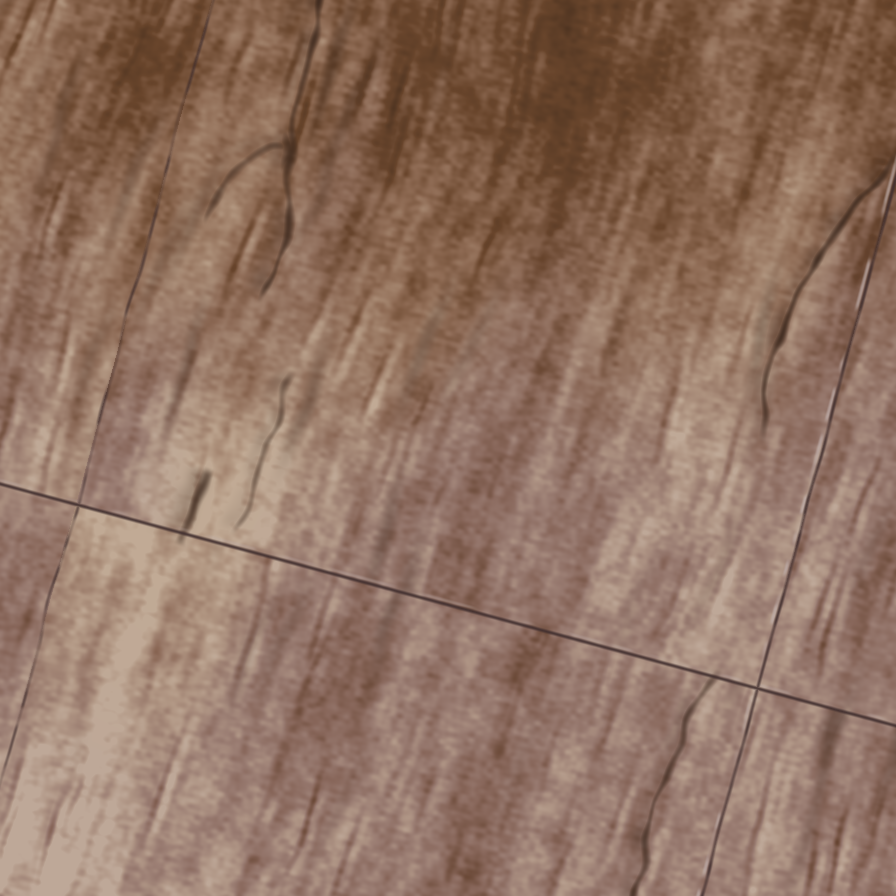
This texture is drawn by a three.js fragment shader. Its source:

```glsl
// Weathered brown wood planks, tilted, with square joints, streaky grain and cracks.
varying vec2 vUv;

#define TILT 0.27                   // sideways run of a plank per unit of height
#define PLANK vec2(0.788, 1.0)      // plank width and length
#define ORIGIN vec2(-0.032, 0.444)  // corner where two joints cross
#define JOINT_WIDTH 0.0017          // half width of a joint
#define SOFT 0.0017                 // edge smoothing
#define GRAIN 1.0                   // strength of the streaks
#define DARK vec3(0.41, 0.27, 0.17)
#define MID vec3(0.56, 0.42, 0.33)
#define LIGHT vec3(0.65, 0.53, 0.44)
#define PALE vec3(0.76, 0.67, 0.58)
#define COOL vec3(0.95, 0.955, 1.07)
#define GAP vec3(0.25, 0.18, 0.18)

float hash(vec2 p) {
  vec3 q = fract(vec3(p.xyx) * 0.1031);
  q += dot(q, q.yzx + 33.33);
  return fract((q.x + q.y) * q.z);
}

float noise(vec2 p) {
  vec2 i = floor(p), f = fract(p);
  f = f * f * (3.0 - 2.0 * f);
  return mix(mix(hash(i), hash(i + vec2(1.0, 0.0)), f.x),
             mix(hash(i + vec2(0.0, 1.0)), hash(i + 1.0), f.x), f.y);
}

float blob(vec2 p, vec2 center, vec2 size) {
  vec2 d = (p - center) / size;
  return exp(-dot(d, d));
}

// Bent, tapering crack: x is the dark core with its shadow, y the bright lip.
vec2 crack(vec2 p, vec2 a, vec2 b, float bend, float width) {
  vec2 ab = b - a, dir = normalize(ab);
  float t = dot(p - a, ab) / dot(ab, ab);
  float arch = max(4.0 * t * (1.0 - t), 0.0);
  float d = dot(p - a, vec2(-dir.y, dir.x)) - bend * arch + 0.012 * (noise(p * 30.0) - 0.5);
  float rough = noise(p * 45.0);
  float core = 1.0 - smoothstep(0.0, width * (0.5 + rough) + SOFT, abs(d));
  float shadow = 1.0 - smoothstep(0.0, width * 3.5, abs(d + width * 1.5));
  float lip = 1.0 - smoothstep(0.0, width * 2.0, abs(d - width * 2.0));
  return vec2(max(core * (0.5 + 0.6 * rough), 0.4 * shadow * rough), lip * rough) * smoothstep(0.0, 0.4, arch);
}

// Short checks scattered along the grain, one at most per cell.
vec2 checks(vec2 g, vec2 scale) {
  vec2 q = g * scale, sum = vec2(0.0);
  for (int j = -1; j <= 1; j++) {
    for (int i = -1; i <= 1; i++) {
      vec2 id = floor(q) + vec2(float(i), float(j));
      float pick = hash(id + 41.7);
      vec2 d = q - id - vec2(hash(id), hash(id + 17.3));
      d.x += d.y * (pick - 0.8) * 0.8 + 0.2 * (noise(q * vec2(1.0, 3.0)) - 0.5);
      float taper = 1.0 - smoothstep(0.0, 0.35 + 0.4 * pick, abs(d.y));
      float core = 1.0 - smoothstep(0.0, 0.19, abs(d.x));
      float lip = 1.0 - smoothstep(0.0, 0.24, abs(d.x - 0.28));
      sum += vec2(core, lip) * taper * smoothstep(0.3, 1.0, pick);
    }
  }
  return min(sum, 1.0);
}

float line(float d, float halfWidth) {
  return 1.0 - smoothstep(halfWidth - SOFT, halfWidth + SOFT, abs(d));
}

void main() {
  vec2 p = vUv;
  // Plank space: x across, y along the boards.
  vec2 board = vec2(p.x - TILT * p.y, TILT * p.x + p.y) / sqrt(1.0 + TILT * TILT);
  vec2 cell = (board - ORIGIN) / PLANK, id = floor(cell);
  vec2 seam = (fract(cell + 0.5) - 0.5) * PLANK;
  vec2 g = board + 7.0 * vec2(hash(id + 5.0), hash(id + 9.0));
  g.x += 0.04 * (noise(g * vec2(4.0, 3.0)) - 0.5) - 0.06 * board.y;
  // Broad light and shade.
  float tone = mix(0.59, 0.19, smoothstep(0.40, 1.0, p.y));
  tone -= 0.30 * blob(board, vec2(0.36, 1.05), vec2(0.17, 0.28));
  tone += 0.40 * blob(p, vec2(0.0, 0.05), vec2(0.18, 0.16));
  tone += 0.28 * blob(p, vec2(0.20, 0.45), vec2(0.17, 0.08));
  tone += 0.20 * blob(p, vec2(0.02, 0.75), vec2(0.13, 0.30));
  tone += 0.16 * blob(p, vec2(0.80, 0.36), vec2(0.10, 0.18));
  // Grain from wide bands down to fine fibres, mottling and speckle.
  float bands = noise(g * vec2(8.0, 2.0)) - 0.5;
  float streaks = noise(g * vec2(34.0, 5.0)) - 0.5;
  float fibres = noise(g * vec2(95.0, 14.0)) - 0.5;
  float mottle = noise(board * vec2(50.0, 36.0)) - 0.5;
  float speckle = 0.6 * noise(board * vec2(100.0, 190.0)) + 0.6 * noise(p * 150.0) - 0.6;
  float patches = smoothstep(0.25, 0.75, noise(board * vec2(5.0, 4.0) + 3.7));
  tone += GRAIN * (0.42 * bands + 0.36 * streaks + 0.30 * fibres + 0.24 * mottle + 0.32 * speckle);
  // Checks and long cracks.
  vec2 fine = checks(g, vec2(30.0, 8.0)) * (0.3 + 0.7 * patches);
  tone += 0.27 * fine.y - 0.38 * fine.x;
  vec2 wear = 0.4 * checks(g + 3.3, vec2(14.0, 6.0)) * patches;
  wear = max(wear, crack(p, vec2(0.370, 1.03), vec2(0.318, 0.80), -0.006, 0.0055));
  wear = max(wear, crack(p, vec2(0.318, 0.86), vec2(0.288, 0.66), 0.016, 0.0055));
  wear = max(wear, 0.8 * crack(p, vec2(0.325, 0.84), vec2(0.225, 0.75), -0.015, 0.0065));
  wear = max(wear, crack(p, vec2(1.020, 0.84), vec2(0.846, 0.50), -0.040, 0.0055));
  wear = max(wear, 0.9 * crack(p, vec2(0.802, 0.26), vec2(0.708, -0.03), -0.018, 0.0045));
  wear = max(wear, 0.65 * crack(p, vec2(0.328, 0.59), vec2(0.260, 0.40), 0.004, 0.0050));
  wear = max(wear, 0.9 * crack(p, vec2(0.232, 0.48), vec2(0.198, 0.39), 0.0, 0.0080));
  tone += 0.30 * wear.y * (1.0 - wear.x);
  // Wood colours, cooler towards the bottom.
  vec3 color = mix(DARK, MID, clamp(tone / 0.38, 0.0, 1.0));
  color = mix(color, LIGHT, clamp((tone - 0.38) / 0.30, 0.0, 1.0));
  color = mix(color, PALE, clamp((tone - 0.68) / 0.35, 0.0, 1.0));
  color *= 1.0 + 0.5 * clamp(tone, -0.6, 0.0);
  float cool = 1.0 - smoothstep(0.2, 0.8, p.y + 0.6 * bands - 0.2 * p.x);
  cool *= 1.0 - 0.6 * smoothstep(0.55, 0.9, tone);
  color = mix(color, color * COOL, cool);
  color = mix(color, DARK * vec3(0.58, 0.6, 0.7), 0.85 * wear.x);
  // Joints: alternate long seams are faint, the others crisp with a chipped edge.
  float crisp = mod(floor(cell.x + 0.5), 2.0);
  float chips = smoothstep(0.3, 0.75, noise(board * 55.0));
  float edge = max(line(seam.x + 0.004, 0.0018) * crisp, 0.5 * line(seam.y - 0.004, 0.0016));
  color = mix(color, vec3(0.76, 0.70, 0.69), 0.65 * edge * chips);
  float wobble = 0.008 * (noise(board * 18.0) - 0.5) * (1.0 - 0.7 * crisp);
  float longSeam = line(seam.x + wobble, JOINT_WIDTH) * mix(0.25 + 0.4 * chips, 0.6 + 0.25 * chips, crisp);
  color = mix(color, GAP, max(longSeam, 0.88 * line(seam.y, JOINT_WIDTH)));
  gl_FragColor = vec4(color, 1.0);
}
```
